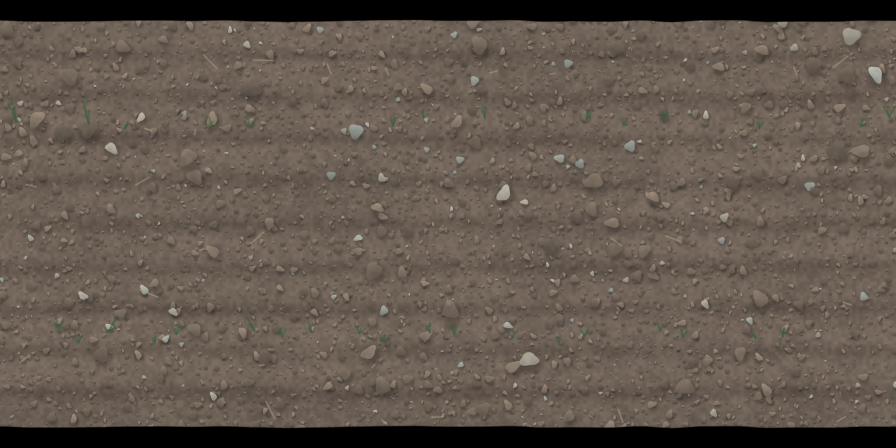
Write a WebGL 1 fragment shader that draws this texture.

```glsl
precision highp float;
uniform vec2 u_resolution;

#define SOIL vec3(0.435, 0.384, 0.343)
#define STONE vec3(0.500, 0.447, 0.393)
#define PALE_STONE vec3(0.680, 0.660, 0.610)
#define LEAF vec3(0.230, 0.370, 0.210)
#define STRAW vec3(0.640, 0.580, 0.490)
#define FIELD_BOTTOM 0.047
#define FIELD_TOP 0.953
#define FURROW_PITCH 0.094
#define FURROW_DEPTH 0.055
#define GRAIN 0.17

float hash(vec2 p) {
  vec3 q = fract(vec3(p.xyx) * 0.1031);
  q += dot(q, q.yzx + 33.33);
  return fract((q.x + q.y) * q.z);
}

vec2 hash2(vec2 p) {
  return vec2(hash(p + 17.3), hash(p + 71.9));
}

float noise(vec2 p) {
  vec2 i = floor(p), f = fract(p);
  f = f * f * (3.0 - 2.0 * f);
  return mix(mix(hash(i), hash(i + vec2(1.0, 0.0)), f.x),
             mix(hash(i + vec2(0.0, 1.0)), hash(i + 1.0), f.x), f.y);
}

float fbm(vec2 p) {
  float sum = 0.0, amp = 0.5;
  for (int i = 0; i < 4; i++) {
    sum += amp * noise(p);
    p = p * 2.03 + 19.7;
    amp *= 0.6;
  }
  return sum / 1.088;
}

vec2 rotate(vec2 p, float a) {
  float c = cos(a), s = sin(a);
  return vec2(c * p.x - s * p.y, s * p.x + c * p.y);
}

float segment(vec2 p, vec2 a, vec2 b) {
  vec2 d = b - a;
  return length(p - a - d * clamp(dot(p - a, d) / dot(d, d), 0.0, 1.0));
}

// Irregular pebbles, one candidate per cell, each with a shadow and a lit top
vec3 addStones(vec3 col, vec2 p, float cell, float density, float paleShare, float seed, float px) {
  vec2 base = floor(p / cell);
  for (int j = -1; j <= 1; j++) {
    for (int i = -1; i <= 1; i++) {
      vec2 id = base + vec2(float(i), float(j));
      vec2 key = id + seed;
      if (hash(key) > density) continue;
      vec2 shape = hash2(key + 5.0), kind = hash2(key + 43.0);
      vec2 d = p - (id + 0.5 + 0.8 * (hash2(key) - 0.5)) * cell;
      float radius = cell * mix(0.17, 0.43, shape.x * shape.x);
      vec2 q = rotate(d, shape.y * 6.283);
      q.y *= 1.0 + 0.7 * kind.y;
      float angle = atan(q.y, q.x + 1e-5);
      float edge = length(q) - radius * (0.9 + 0.13 * sin(3.0 * angle + 40.0 * shape.x));
      float shadow = length(d + radius * vec2(-0.15, 0.4)) - radius;
      col *= 1.0 - 0.22 * (1.0 - smoothstep(-0.5 * radius, 0.4 * radius, shadow));
      float pale = step(kind.x, paleShare);
      vec3 tone = mix(STONE * mix(0.78, 1.18, kind.y), PALE_STONE * mix(0.88, 1.1, kind.y), pale);
      tone += pale * step(0.5, shape.y) * vec3(-0.04, 0.01, 0.03);
      tone *= 1.0 + 0.16 * clamp(d.y / radius, -1.0, 1.0) + 0.12 * (noise(p * 90.0) - 0.5);
      col = mix(col, tone, 0.85 * (1.0 - smoothstep(-px, px, edge)));
    }
  }
  return col;
}

// Scattered bits of dry straw
vec3 addStraw(vec3 col, vec2 p, float px) {
  float cell = 0.13;
  vec2 id = floor(p / cell);
  vec2 h = hash2(id + 210.0);
  vec2 d = rotate(p - (id + 0.5 + 0.3 * (h - 0.5)) * cell, (h.x - 0.5) * 2.6);
  float dist = segment(d, vec2(-0.022, 0.0) * h.y, vec2(0.022, 0.003) * h.y) - 0.0015;
  return mix(col, STRAW, 0.75 * step(hash(id + 330.0), 0.35) * (1.0 - smoothstep(-px, px, dist)));
}

// Seedlings along a sown row: a few fanned blades per plant
vec3 addSeedlings(vec3 col, vec2 p, float rowY, float tall, float px) {
  float cell = 0.075;
  float base = floor(p.x / cell);
  for (int i = -1; i <= 1; i++) {
    vec2 key = vec2(base + float(i), rowY * 100.0);
    vec2 h = hash2(key);
    if (hash(key + 9.0) > 0.65) continue;
    vec2 root = vec2((key.x + 0.2 + 0.6 * h.x) * cell, rowY + 0.03 * (h.y - 0.5));
    float vigour = mix(0.014, 0.026 + tall * (1.0 - smoothstep(0.5, 0.75, root.x)), h.y);
    for (int k = 0; k < 3; k++) {
      vec2 b = hash2(key + 13.0 * float(k + 1));
      vec2 tip = root + vigour * vec2(1.2 * (b.x - 0.5), mix(0.3, 1.0, b.y));
      float dist = segment(p, root, tip) - 0.0017;
      vec3 green = LEAF + vec3(-0.05, 0.0, 0.07) * b.x;
      col = mix(col, green, 0.6 * (1.0 - smoothstep(-px, px, dist)));
    }
  }
  return col;
}

void main() {
  vec2 p = gl_FragCoord.xy / u_resolution.y;
  float px = 1.0 / u_resolution.y;

  // Soil with crumbs, broad patches and horizontal furrows
  float wobble = 0.014 * (noise(vec2(p.x * 3.0, p.y * 5.0)) - 0.5);
  float phase = (p.y + wobble - 0.5) / FURROW_PITCH;
  float groove = pow(0.5 + 0.5 * cos(6.2832 * phase), 3.0);
  float wear = mix(0.5, 1.2, noise(vec2(p.x * 4.0, floor(phase + 0.5) * 7.0)));
  float light = 1.025 - 2.0 * FURROW_DEPTH * groove * wear;
  light += GRAIN * (fbm(p * 42.0) - 0.5) + 0.14 * (fbm(p * vec2(5.0, 9.0)) - 0.5);
  light += 0.16 * (noise(p * 128.0) - 0.5);
  light -= 0.06 * (1.0 - smoothstep(0.06, 0.19, p.y));
  vec3 col = SOIL * light;

  // Stones from gravel to large, then straw and plants
  col = addStones(col, p, 0.016, 0.50, 0.03, 11.0, px);
  col = addStones(col, p, 0.030, 0.42, 0.06, 137.0, px);
  col = addStones(col, p, 0.058, 0.28, 0.12, 259.0, px);
  col = addStraw(col, p, px);
  col = addSeedlings(col, p, 0.725, 0.06, px);
  col = addSeedlings(col, p, 0.250, 0.012, px);
  col *= 1.0 - 0.5 * FURROW_DEPTH * groove;

  // Black margins with slightly uneven edges
  float ragged = 0.005 * (noise(vec2(p.x * 14.0, 3.0)) - 0.5);
  float field = smoothstep(-px, px, p.y - FIELD_BOTTOM - ragged)
              * smoothstep(-px, px, FIELD_TOP + ragged - p.y);
  gl_FragColor = vec4(clamp(col, 0.0, 1.0) * field, 1.0);
}
```
